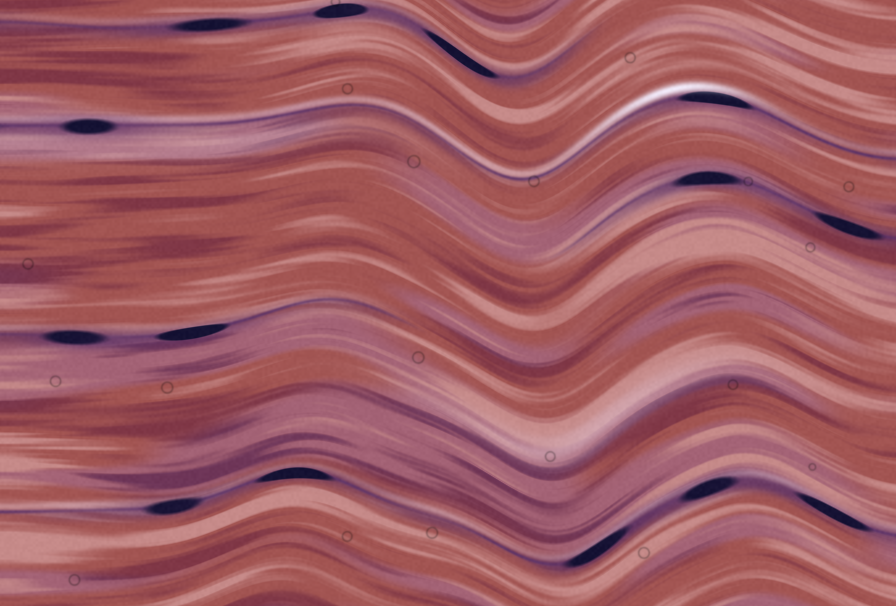
A WebGL 1 fragment shader for this texture:

```glsl
precision highp float;
uniform vec2 u_resolution;

const vec3 BASE = vec3(0.635, 0.330, 0.320);
const vec3 DARK = vec3(0.500, 0.215, 0.275);
const vec3 MAUVE = vec3(0.640, 0.385, 0.460);
const vec3 LIGHT = vec3(0.775, 0.540, 0.535);
const vec3 VIOLET = vec3(0.360, 0.200, 0.410);
const vec3 SHEATH = vec3(0.840, 0.690, 0.740);
const vec3 GLINT = vec3(0.960, 0.940, 1.000);
const vec3 NUCLEUS = vec3(0.065, 0.060, 0.190);
const float NUCLEUS_SPACING = 0.21;
const float NUCLEUS_CHANCE = 0.62;
const float DUST_SPACING = 0.16;
const float DUST_CHANCE = 0.25;

float hash(vec2 p) {
  vec3 q = fract(vec3(p.xyx) * 0.1031);
  q += dot(q, q.yzx + 33.33);
  return fract((q.x + q.y) * q.z);
}

float noise(vec2 p) {
  vec2 i = floor(p), f = fract(p);
  f = f * f * (3.0 - 2.0 * f);
  return mix(mix(hash(i), hash(i + vec2(1, 0)), f.x),
             mix(hash(i + vec2(0, 1)), hash(i + vec2(1, 1)), f.x), f.y);
}

// Soft bump of the given half width
float bump(float d, float width) {
  d /= width;
  return exp(-d * d);
}

// Height of the crimp: crest, trough, crest, then a fall to the right
float crimp(vec2 p) {
  float depth = (0.79 - p.y) / 0.6;
  return (0.04 + 0.03 * depth) * bump(p.x - 0.59 + 0.10 * depth, 0.14)
       - 0.09 * bump(p.x - 0.85 - 0.06 * depth, 0.13)
       + 0.055 * bump(p.x - 1.16 - 0.09 * depth, 0.15)
       - 0.05 * smoothstep(1.2, 1.5, p.x);
}

// Collagen fibres: noise stretched along the crimped direction
vec3 fibres(vec2 f) {
  f.y += 0.028 * (noise(f * vec2(3.0, 6.0) + 7.0) - 0.5);
  float broad = noise(vec2(f.x * 2.2, (f.y + 0.03 * f.x) * 15.0));
  float middle = noise(vec2(f.x * 3.7 + 5.0, (f.y - 0.03 * f.x) * 39.0 + 11.0));
  float thin = noise(vec2(f.x * 6.0 + 9.0, (f.y + 0.015 * f.x) * 92.0 + 31.0));
  float hair = noise(vec2(f.x * 11.0, f.y * 190.0 + 57.0));
  float tone = 0.5 + 0.42 * (broad - 0.5) + 0.52 * (middle - 0.5)
             + 0.32 * (thin - 0.5) + 0.16 * (hair - 0.5);
  tone -= 0.14 * bump(f.x - 0.86, 0.13) * bump(f.y - 0.63, 0.07);
  float tint = noise(vec2(f.x * 2.5 + 3.0, f.y * 24.0 + 71.0));
  vec3 col = mix(BASE, MAUVE, smoothstep(0.52, 0.8, tint));
  col = mix(DARK, col, smoothstep(0.2, 0.47, tone));
  col = mix(col, LIGHT, smoothstep(0.53, 0.82, tone));
  return mix(col, VIOLET, 0.5 * smoothstep(0.62, 0.9, tint) * smoothstep(0.45, 0.25, tone));
}

// Thin septum with a pale sheath, a violet edge and flattened nuclei
void addSeptum(inout vec3 col, vec2 f, float level, vec2 span, float glow, float seed) {
  float d = f.y - level - 0.012 * (noise(vec2(f.x * 5.0, seed)) - 0.5);
  float reach = smoothstep(span.x - 0.12, span.x, f.x) * (1.0 - smoothstep(span.y, span.y + 0.12, f.x));
  float patchy = noise(vec2(f.x * 7.0, seed + 20.0));
  col = mix(col, VIOLET, 0.65 * reach * patchy * bump(d + 0.014, 0.012));
  col = mix(col, SHEATH, glow * reach * (0.5 + 0.5 * patchy) * bump(d - 0.003, 0.007));
  col = mix(col, VIOLET, reach * (0.9 - 0.7 * patchy) * bump(d + 0.007, 0.0035));
  float cell = floor(f.x / NUCLEUS_SPACING);
  for (int k = -1; k <= 1; k++) {
    vec2 id = vec2(cell + float(k) + 10.0, seed);
    float size = hash(id + 3.7);
    float centre = (id.x - 10.0 + 0.3 + 0.4 * hash(id)) * NUCLEUS_SPACING;
    float present = step(hash(id + 8.3), NUCLEUS_CHANCE) * step(span.x, centre) * step(centre, span.y);
    vec2 q = vec2(f.x - centre, d + 0.009) / vec2(mix(0.036, 0.065, size), mix(0.013, 0.009, size));
    float blur = mix(0.14, 0.42, pow(hash(id + 5.1), 2.0));
    col = mix(col, VIOLET, 0.6 * present * exp(-dot(q * q, vec2(0.22, 0.5))));
    col = mix(col, NUCLEUS, 0.96 * present * (1.0 - smoothstep(1.0 - blur, 1.0 + blur, length(q))));
  }
}

// Sparse faint dust rings
float dust(vec2 p) {
  vec2 id = floor(p / DUST_SPACING);
  vec2 centre = (id + 0.2 + 0.6 * vec2(hash(id + 2.0), hash(id + 6.0))) * DUST_SPACING;
  float radius = mix(0.005, 0.010, hash(id + 4.0));
  float ring = bump(length(p - centre) - radius, 0.002);
  return ring * step(hash(id + 9.0), DUST_CHANCE);
}

void main() {
  vec2 p = gl_FragCoord.xy / u_resolution.y;
  vec2 f = vec2(p.x, p.y - crimp(p));
  vec3 col = fibres(f);

  // Wide pale bands of loose tissue
  float streak = 0.4 + 0.6 * noise(f * vec2(5.0, 85.0));
  col = mix(col, SHEATH, 0.5 * streak * bump(f.y - 0.76, 0.028) * (1.0 - smoothstep(0.5, 0.85, f.x)));
  col = mix(col, SHEATH, 0.85 * streak * bump(f.y - 0.345, 0.026) * bump(f.x - 0.97, 0.26));

  addSeptum(col, f, 0.965, vec2(-0.2, 0.90), 0.35, 1.0);
  addSeptum(col, f, 0.795, vec2(-0.2, 1.70), 0.85, 2.0);
  addSeptum(col, f, 0.660, vec2(1.00, 1.70), 0.25, 3.0);
  addSeptum(col, f, 0.455, vec2(-0.2, 0.60), 0.30, 4.0);
  addSeptum(col, f, 0.165, vec2(-0.2, 1.70), 0.65, 5.0);

  // Bright refraction along the main crest
  col = mix(col, GLINT, 0.95 * bump(f.y - 0.803, 0.008) * bump(f.x - 1.11, 0.13));

  col *= 1.0 - 0.22 * dust(p);
  col += 0.025 * (noise(p * 230.0) - 0.5);
  gl_FragColor = vec4(col, 1.0);
}
```
